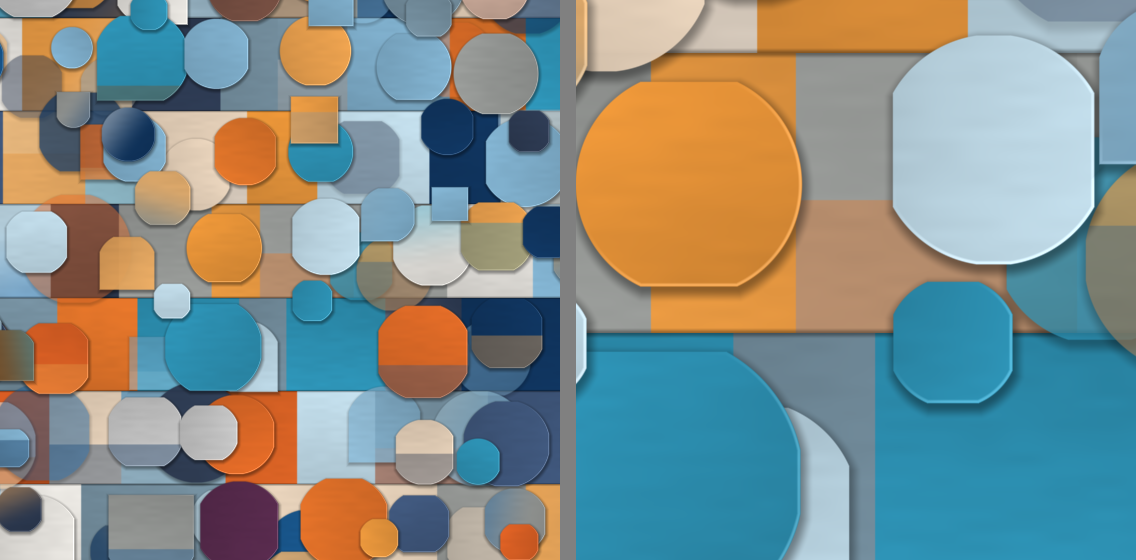
Left, the full canvas; right, a detail of the centre.
Write a Shadertoy shader that draws this background.

```glsl
// Collage of overlapping paper discs and rounded cut-outs on rows of painted tiles.

float hash(vec2 p) {
    return fract(sin(dot(p, vec2(127.1, 311.7))) * 43758.5453);
}

float noise(vec2 p) {
    vec2 i = floor(p), f = fract(p);
    f = f * f * (3.0 - 2.0 * f);
    return mix(mix(hash(i), hash(i + vec2(1, 0)), f.x),
               mix(hash(i + vec2(0, 1)), hash(i + vec2(1, 1)), f.x), f.y);
}

// Picks a colour family by its share of the area, then a shade within it.
vec3 palette(vec2 seed) {
    vec3 mids[4] = vec3[4](vec3(0.17, 0.55, 0.68), vec3(0.57, 0.58, 0.57),
                           vec3(0.44, 0.54, 0.60), vec3(0.48, 0.66, 0.77));
    vec3 darks[4] = vec3[4](vec3(0.06, 0.20, 0.36), vec3(0.09, 0.34, 0.56),
                            vec3(0.17, 0.22, 0.31), vec3(0.24, 0.33, 0.47));
    vec3 lights[4] = vec3[4](vec3(0.87, 0.86, 0.84), vec3(0.73, 0.73, 0.73),
                             vec3(0.72, 0.82, 0.87), vec3(0.88, 0.80, 0.71));
    float family = hash(seed + 0.37);
    float pick = hash(seed + 8.13);
    int shade = int(pick * 3.999);
    if (family < 0.30) return mids[shade];
    if (family < 0.55) return darks[shade];
    if (family < 0.78) return lights[shade];
    if (family < 0.88) return mix(vec3(0.82, 0.34, 0.13), vec3(0.85, 0.45, 0.16), pick);
    if (family < 0.98) return mix(vec3(0.88, 0.56, 0.21), vec3(0.88, 0.70, 0.48), pick * pick);
    return pick < 0.5 ? vec3(0.33, 0.16, 0.29) : vec3(0.46, 0.33, 0.19);
}

// Painted surface: gentle gradient, sometimes a wash or a straight colour break.
vec3 paint(vec2 seed, vec2 q, float blur) {
    vec3 c = palette(seed);
    vec3 other = palette(seed + 31.7);
    float angle = 6.2832 * hash(seed + 2.9);
    float along = dot(q, vec2(cos(angle), sin(angle)));
    float kind = hash(seed + 4.4);
    float cut = hash(seed + 6.6) - 0.6;
    if (kind > 0.82) c = mix(c, other, 0.4 * smoothstep(cut + blur, cut - blur, q.y));
    else if (kind > 0.68) c = mix(c, other, 0.45 * smoothstep(-0.6, 1.2, along));
    return c * (1.0 + 0.07 * along);
}

// Disc with trimmed sides; some have a squared corner or are plain rectangles.
float cutout(vec2 p, float r, vec2 seed) {
    float kind = hash(seed + 3.3);
    vec2 trim = r * (1.0 - 0.13 * vec2(hash(seed + 5.1), hash(seed + 7.7)));
    vec2 edge = abs(p) - trim;
    float box = max(edge.x, edge.y);
    float disc = max(length(p) - r, box);
    vec2 side = sign(vec2(hash(seed + 1.9), hash(seed + 9.2)) - 0.5);
    bool corner = kind > 0.80 && p.x * side.x > 0.0 && p.y * side.y > 0.0;
    bool arch = kind > 0.89 && p.y * side.y > 0.0;
    return corner || arch || kind > 0.96 ? box : disc;
}

// Rows of tiles with uneven widths and a fine seam between rows.
vec3 tiles(vec2 uv, float px) {
    float y = (uv.y - 0.135) * 6.0;
    float row = floor(y);
    float x = uv.x * 6.5 + 5.0 * hash(vec2(row, 4.0));
    float id = floor(x), f = fract(x);
    float edge = 0.1 + 0.65 * hash(vec2(id, row));
    float v = fract(y) * 2.0 - 1.0;
    vec3 left = paint(vec2(id - 1.0, row), vec2(f, v), 12.0 * px);
    vec3 right = paint(vec2(id, row), vec2(f - 1.0, v), 12.0 * px);
    vec3 c = mix(left, right, smoothstep(edge - 6.5 * px, edge + 6.5 * px, f));
    float seam = (0.5 - abs(fract(y) - 0.5)) / 6.0;
    return c * (1.0 - 0.35 * smoothstep(0.0035, 0.0, seam));
}

// One sheet of scattered cut-outs, each with a shadow and a pale paper rim.
vec3 scatter(vec3 c, vec2 uv, float px, float layer, float cells,
             vec2 radii, float jitter, float share, float solid) {
    vec2 grid = (uv - vec2(0.0, 0.135)) * cells;
    for (int j = 1; j >= -1; j--)
    for (int i = -1; i <= 1; i++) {
        vec2 id = floor(grid) + vec2(i, j);
        vec2 seed = id + layer * 17.3;
        if (hash(seed + 0.71) > share) continue;
        vec2 offset = vec2(hash(seed + 1.3), hash(seed + 2.1)) - 0.5;
        vec2 p = (grid - id - 0.5 - offset * vec2(1.0, 0.7) * jitter) / cells;
        float r = mix(radii.x, radii.y, hash(seed + 3.9));
        float d = cutout(p, r, seed);
        float cover = smoothstep(px, -px, d);
        float alpha = mix(0.4 + 0.6 * hash(seed + 5.8), 1.0, solid);
        float shade = cutout(p + vec2(-0.001, 0.003), r, seed);
        c *= 1.0 - 0.38 * alpha * smoothstep(0.007, -0.002, shade);
        vec3 ink = paint(seed, p / r, px / r);
        float rim = smoothstep(0.0017, 0.0, abs(d + 0.001));
        ink += 0.16 * solid * rim * smoothstep(-0.7, 0.9, (p.x - p.y) / r);
        vec3 under = c / (1.0 - 0.38 * alpha * smoothstep(0.007, -0.002, shade));
        c = mix(c, mix(under, ink, alpha), cover);
    }
    return c;
}

void mainImage(out vec4 fragColor, in vec2 fragCoord) {
    vec2 uv = fragCoord / iResolution.y;
    float px = 1.0 / iResolution.y;
    vec3 c = tiles(uv, px);
    c = scatter(c, uv, px, 1.0, 6.0, vec2(0.050, 0.100), 0.8, 0.65, 0.0);
    c = scatter(c, uv, px, 2.0, 6.0, vec2(0.058, 0.089), 0.45, 0.76, 1.0);
    c = scatter(c, uv, px, 3.0, 5.5, vec2(0.032, 0.056), 0.9, 0.50, 1.0);
    // Faint brushed grain.
    float grain = noise(uv * vec2(40.0, 150.0)) + noise(uv * 9.0) - 1.0;
    fragColor = vec4(clamp(c * (1.0 + 0.035 * grain), 0.0, 1.0), 1.0);
}
```
